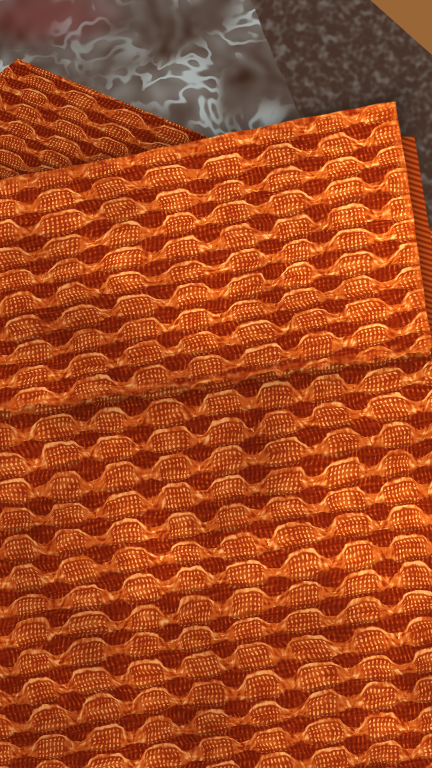
Write a Shadertoy shader that draws this texture.

```glsl
const vec3 SHADOW = vec3(0.44, 0.10, 0.03);
const vec3 RUST   = vec3(0.59, 0.17, 0.05);
const vec3 ORANGE = vec3(0.80, 0.34, 0.11);
const vec3 SHEEN  = vec3(0.97, 0.67, 0.40);
const vec3 BROWN  = vec3(0.28, 0.20, 0.16);
const vec3 GREY   = vec3(0.43, 0.39, 0.36);
const vec3 GLINT  = vec3(0.68, 0.71, 0.70);

vec2 hash2(vec2 p) {
    p = vec2(dot(p, vec2(127.1, 311.7)), dot(p, vec2(269.5, 183.3)));
    return 2.0 * fract(sin(p) * 43758.5) - 1.0;
}

// Gradient noise, roughly -0.7 to 0.7
float noise(vec2 p) {
    vec2 i = floor(p), f = p - i, u = f * f * (3.0 - 2.0 * f);
    vec2 e = vec2(0.0, 1.0);
    float a = dot(hash2(i), f), b = dot(hash2(i + e.yx), f - e.yx);
    float c = dot(hash2(i + e.xy), f - e.xy), d = dot(hash2(i + e.yy), f - e.yy);
    return mix(mix(a, b, u.x), mix(c, d, u.x), u.y);
}

vec2 rotate(vec2 p, float a) {
    float c = cos(a), s = sin(a);
    return vec2(c * p.x + s * p.y, c * p.y - s * p.x);
}

float cover(float d, float px) { return smoothstep(-px, px, d); }

vec3 silk(float tone) {
    vec3 base = mix(RUST, ORANGE, smoothstep(0.0, 0.45, tone));
    return mix(base, SHEEN, smoothstep(0.45, 1.0, tone));
}

// Rows of puffed, dotted pads joined by twisted satin necks
vec3 weave(vec2 p, float angle, vec2 pitch, vec2 shift, float px) {
    vec2 g = rotate(p, angle) / pitch + shift;
    g += 0.25 * vec2(noise(g * 0.45), noise(g * 0.55 + 9.0));
    g.y += 0.13 * noise(g * 2.1 + 4.0);
    vec2 c = fract(g) - 0.5, vary = hash2(floor(g));
    float aa = px / pitch.y;
    // Outline: arched pad almost meeting the next row, ragged neck
    float pad = 1.0 - smoothstep(0.19 + 0.06 * vary.x, 0.45, abs(c.x));
    float top = mix(0.08, 0.49 - 0.9 * c.x * c.x, pad) + 0.09 * noise(g * 7.0);
    float bottom = mix(-0.30, -0.43 + 0.05 * vary.y, pad) + 0.10 * noise(g * 9.0 + 3.0);
    float t = (c.y - bottom) / (top - bottom);
    float ribbon = cover(min(top - c.y, c.y - bottom), aa);
    // Gap: broken threads over a sunken layer, dark slits
    float thread = cos(g.x * 75.0 + 5.0 * noise(g * 3.0)) * (0.4 + noise(g * vec2(5.0, 9.0)));
    float slit = noise(g * vec2(4.0, 11.0) + 20.0);
    vec3 gap = mix(SHADOW, RUST, clamp(0.5 + thread + 1.2 * slit, 0.0, 1.0));
    gap = mix(gap, ORANGE, smoothstep(0.3, 0.9, thread + slit) * 0.8);
    // Satin: slanted strands, gathered at the necks
    vec2 strand = vec2(g.x * 15.0 + 9.0 * c.x * c.y, g.y * 4.0);
    float crimp = noise(strand) + 0.6 * noise(strand * 1.7 + 30.0);
    float streak = noise(vec2(g.x * 4.0, t * 5.0 + floor(g.y) * 7.0));
    vec3 col = silk(0.42 + 0.6 * streak + 0.85 * crimp + 0.3 * (t - t * t));
    // Beaded stitches inside the pad
    vec2 bead = 0.5 + 0.5 * cos(6.2832 * vec2(c.x * 14.0 + noise(g * 3.0), t * 5.5));
    float dots = smoothstep(0.15, 0.8, bead.x * (0.3 + 0.7 * bead.y));
    float tone = 0.12 + 0.6 * noise(g * 3.0) + (0.7 + 0.5 * noise(g * 8.0)) * dots;
    float face = smoothstep(0.5, 0.9, pad) * smoothstep(0.92, 0.78, t);
    col = mix(col, silk(tone), 0.9 * face);
    // Thin bright lip with a fine crease below it, shaded underside
    float lip = top - c.y;
    float crease = smoothstep(0.06, 0.0, abs(lip - 0.18)) * pad;
    col = mix(col, RUST, 0.55 * crease);
    float rim = smoothstep(0.08, 0.02, abs(lip - 0.07)) * smoothstep(0.1, 0.7, pad);
    col = mix(col, silk(0.8 + 0.8 * streak + 0.5 * crimp), 0.8 * rim);
    col *= mix(0.78, 1.0, smoothstep(0.0, 0.2, t));
    return mix(gap, col, ribbon);
}

// Carpet, wooden corner and clear plastic wrap
vec3 backdrop(vec2 p, float px) {
    float speck = noise(p * 70.0) + 0.8 * noise(p * 150.0);
    vec3 col = mix(BROWN, GREY, smoothstep(-0.3, 0.8, speck));
    float wood = p.y - 1.0 + 0.89 * (p.x - 0.482);
    col = mix(col, vec3(0.60, 0.40, 0.22), cover(wood, px));
    vec2 q = p + 0.03 * vec2(noise(p * 14.0), noise(p * 14.0 + 5.0));
    float crease = 1.0 - 5.0 * abs(noise(q * vec2(26.0, 36.0)) + 0.5 * noise(q * 80.0));
    float cloud = noise(q * 13.0 + 3.0);
    vec3 wrap = mix(BROWN, GREY, 0.7 + 1.3 * cloud + 0.9 * noise(q * 50.0));
    float bundle = length((p - vec2(0.06, 0.98)) * vec2(0.8, 2.0));
    wrap = mix(wrap, vec3(0.47, 0.24, 0.23), 0.7 * smoothstep(0.1, 0.02, bundle));
    wrap = mix(wrap, GLINT, 0.9 * smoothstep(0.2, 0.8, crease) * smoothstep(-0.15, 0.25, cloud));
    float edge = 0.3255 + 0.43 * (1.0 - p.y) - p.x + 0.008 * noise(p * 30.0);
    return mix(col, wrap, cover(edge, px));
}

void mainImage(out vec4 fragColor, in vec2 fragCoord) {
    float px = 1.0 / iResolution.y;
    vec2 p = fragCoord * px;
    vec3 col = backdrop(p, px);
    // Rear flap at the upper left, ribbed selvage at the right
    float flap = min(0.933 - 0.41 * p.x - p.y, 0.905 + 0.8 * p.x - p.y);
    vec3 rear = 0.88 * weave(p, -0.38, vec2(0.06, 0.021), vec2(0.2), px);
    col = mix(col, rear, cover(flap, px));
    float strip = min(0.54 + 0.16 * (0.82 - p.y) - p.x, min(0.822 - p.y, p.x - 0.5));
    col = mix(col, silk(0.25 + 0.25 * cos(p.y * 900.0 + p.x * 300.0)), cover(strip, px));
    // Front cloth: lower panel with an upper fold lying over it
    float wobble = 0.007 * noise(p * 22.0);
    float crown = 0.766 + 0.2 * p.x - p.y + wobble;
    float front = min(crown, 0.517 + 0.145 * (0.863 - p.y) - p.x + wobble);
    float seam = p.y - 0.4635 - 0.14 * p.x + wobble + 0.012 * noise(p * 70.0);
    float fray = 0.4 + noise(p * vec2(60.0, 200.0)) + 0.8 * noise(p * 130.0);
    vec3 lower = weave(p, 0.15, vec2(0.072, 0.037), vec2(0.58, 0.0), px);
    lower *= 1.0 - 0.28 * exp(min(seam, 0.0) * 60.0);
    vec3 upper = weave(p, 0.19, vec2(0.074, 0.0315), vec2(0.63, -0.17), px);
    upper = mix(upper, silk(fray), 0.6 * smoothstep(0.014, 0.004, min(seam, front)));
    vec3 cloth = mix(lower, upper, cover(seam, px));
    // Warm light from the upper right, with soft uneven patches
    float light = 0.95 + 0.22 * smoothstep(0.3, 1.25, p.x + 0.8 * p.y);
    light += 0.22 * noise(p * 5.0) + 0.2 * noise(p * 13.0);
    cloth *= light * vec3(1.0, 0.8 + 0.22 * light, 1.0);
    col *= 1.0 - 0.3 * exp(min(front, 0.0) * 90.0);
    fragColor = vec4(clamp(mix(col, cloth, cover(front, px)), 0.0, 1.0), 1.0);
}
```
